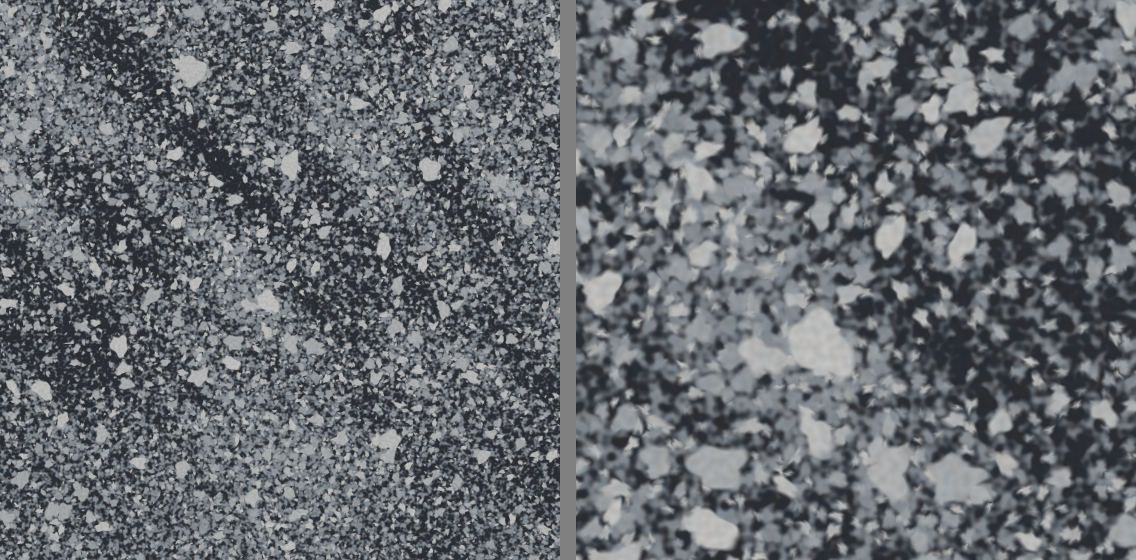
Left: the whole. Right: its middle third, enlarged.
Reproduce this texture procedurally as a Shadertoy shader.

```glsl
#define DARK vec3(0.165, 0.175, 0.195)
#define DUST vec3(0.51, 0.535, 0.56)
#define FLAKE vec3(0.735, 0.735, 0.73)
#define STREAK_ANGLE -0.87
#define STREAK_DEPTH 0.60
#define DUST_SCALE 88.0
#define EDGE_BLUR 0.0022
#define RAGGEDNESS 0.30

vec3 hash3(vec2 cell) {
    vec3 h = fract(cell.xyx * vec3(0.1031, 0.1030, 0.0973));
    h += dot(h, h.yxz + 33.33);
    return fract((h.xxy + h.yzz) * h.zyx);
}

// Gradient noise, about -0.7 to 0.7
float corner(vec2 cell, vec2 offset) {
    float angle = 6.2832 * hash3(cell).x;
    return dot(vec2(cos(angle), sin(angle)), offset);
}

float noise(vec2 p) {
    vec2 i = floor(p), f = p - i;
    vec2 u = f * f * f * (f * (f * 6.0 - 15.0) + 10.0);
    vec2 e = vec2(1.0, 0.0);
    return mix(mix(corner(i, f), corner(i + e, f - e), u.x),
               mix(corner(i + e.yx, f - e.yx), corner(i + 1.0, f - 1.0), u.x), u.y);
}

mat2 rotation(float angle) {
    float c = cos(angle), s = sin(angle);
    return mat2(c, -s, s, c);
}

// Uneven cover: diagonal swept streaks and broad drifts
float density(vec2 p) {
    vec2 q = rotation(STREAK_ANGLE) * p;
    float streaks = noise(q * vec2(2.6, 10.0) + 7.0) + 0.6 * noise(q * vec2(6.0, 23.0) + 31.0);
    float drift = noise(p * 3.1 + 19.0);
    float calm = mix(0.4, 1.0, smoothstep(0.1, 0.4, p.y));
    return STREAK_DEPTH * (streaks * calm + 0.5 * drift);
}

// One size of scattered chips: x = coverage, y = shade
vec2 flakes(vec2 p, float scale, float chance, vec2 radii, float seed) {
    vec2 g = p * scale;
    vec2 warp = vec2(noise(g * 2.3 + seed), noise(g * 2.3 + seed + 50.0));
    vec2 w = g + RAGGEDNESS * radii.y * warp;
    vec2 best = vec2(0.0);
    for (int y = -1; y <= 1; y++)
    for (int x = -1; x <= 1; x++) {
        vec2 cell = floor(g) + vec2(x, y);
        vec3 place = hash3(cell + seed);
        vec3 form = hash3(cell + seed + 211.0);
        vec2 center = cell + 0.1 + 0.8 * place.xy;
        if (place.z > chance * (1.0 + 1.5 * density(center / scale))) continue;
        vec2 d = rotation(6.2832 * form.x) * (w - center);
        d *= vec2(0.85, 1.0 + 0.45 * form.y);
        float a = atan(d.y, d.x);
        float outline = 1.0 + 0.13 * sin(3.0 * a + 9.0 * form.y) + 0.09 * sin(5.0 * a + 20.0 * form.z);
        float radius = mix(radii.x, radii.y, form.z * form.z) * outline;
        float blur = EDGE_BLUR * scale;
        float cover = 1.0 - smoothstep(-blur, blur, length(d) - radius);
        if (cover > best.x) best = vec2(cover, form.y);
    }
    return best;
}

vec3 layFlakes(vec3 base, vec2 flake, float dimmest) {
    vec3 tint = mix(DUST, FLAKE, mix(dimmest, 1.0, flake.y));
    return mix(base, tint, flake.x);
}

void mainImage(out vec4 fragColor, in vec2 fragCoord) {
    vec2 p = fragCoord / iResolution.y;
    float cover = density(p);
    float low = 1.0 - smoothstep(0.08, 0.42, p.y);

    // Fine powder over the dark ground
    float powder = noise(p * DUST_SCALE) + 0.75 * noise(p * DUST_SCALE * 2.1 + 13.0);
    powder += 0.9 * cover + 0.10 * low;
    vec3 color = mix(DARK, DUST, smoothstep(-0.30, 0.62, powder));

    // Chips from finest to largest
    color = layFlakes(color, flakes(p, 105.0, 0.50, vec2(0.20, 0.48), 11.0), 0.0);
    color = layFlakes(color, flakes(p, 62.0, 0.42, vec2(0.20, 0.48), 37.0), 0.2);
    color = layFlakes(color, flakes(p, 30.0, 0.30 - 0.10 * low, vec2(0.18, 0.42), 73.0), 0.5);
    color = layFlakes(color, flakes(p, 7.5, 0.30 - 0.15 * low, vec2(0.10, 0.26), 137.0), 0.85);

    // Mottled surface and faint cool and warm flecks
    float mottle = noise(p * 190.0 + 61.0);
    float fleck = noise(p * 120.0 + 97.0);
    color *= 1.0 + 0.09 * mottle;
    color += 0.018 * fleck * vec3(-1.0, 0.1, 1.0);
    fragColor = vec4(clamp(color, 0.0, 1.0), 1.0);
}
```
